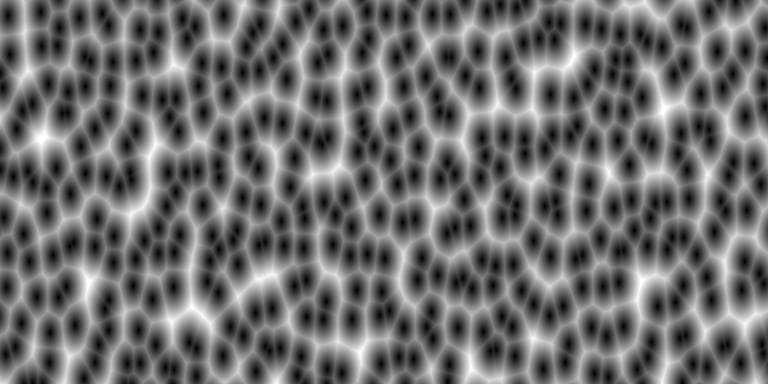
Write a WebGL 2 fragment shader that draws this texture.

```glsl
#version 300 es
precision highp float;

uniform vec2 u_resolution;
out vec4 fragColor;

// Integer hash: two uniform values in [0, 1) per lattice cell
vec2 hash2(ivec2 cell, uint seed) {
    uvec2 q = uvec2(cell + 1024) * uvec2(1597u, 3812u) + seed;
    uint n = q.x * 7919u ^ q.y * 104729u;
    n = (n ^ (n >> 15)) * 73244475u;
    n = (n ^ (n >> 16)) * 73244475u;
    n ^= n >> 16;
    return vec2(n & 65535u, n >> 16) / 65536.0;
}

// Distance to the nearest of one freely jittered point per cell
float cellDistance(vec2 p, uint seed) {
    ivec2 base = ivec2(floor(p));
    float nearestSq = 8.0;
    for (int y = -1; y <= 1; y++) {
        for (int x = -1; x <= 1; x++) {
            ivec2 cell = base + ivec2(x, y);
            vec2 offset = vec2(cell) + hash2(cell, seed) - p;
            nearestSq = min(nearestSq, dot(offset, offset));
        }
    }
    return sqrt(nearestSq);
}

void main() {
    // Cells per canvas height; fewer rows than columns stretch grains upright
    const vec2 cellDensity = vec2(18.0, 11.0);
    vec2 p = gl_FragCoord.xy / u_resolution.y * cellDensity;

    // Dark grain centres fade linearly to pale borders
    float shade = clamp(cellDistance(p, 37u), 0.0, 1.0);
    fragColor = vec4(vec3(shade), 1.0);
}
```
